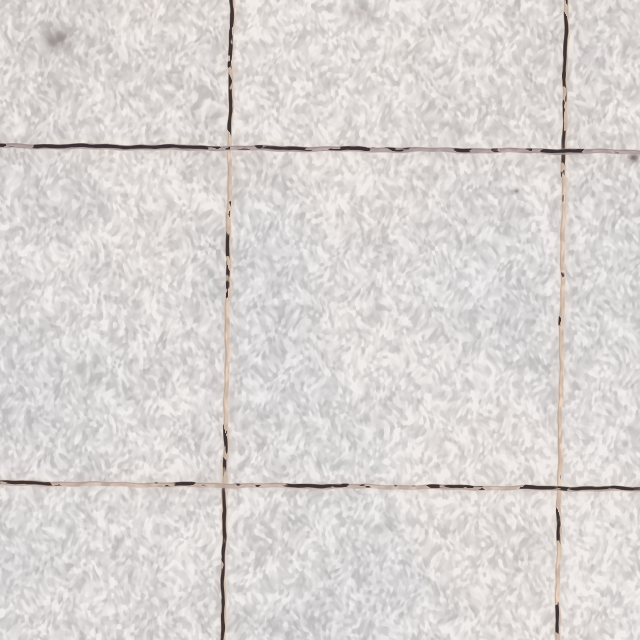
Reproduce this texture procedurally as a WebGL 2 fragment shader.

```glsl
#version 300 es
precision highp float;
// Pale speckled stone paving slabs with narrow, unevenly worn joints.
uniform vec2 u_resolution;
out vec4 outColor;

const vec2 SLAB_SIZE = vec2(0.5225, 0.527);
const vec2 GRID_ORIGIN = vec2(0.348, 0.245);
const vec2 GRID_SKEW = vec2(-0.0145, 0.0095);
const float JOINT_HALF_WIDTH = 0.0042;
const float GAP_HALF_WIDTH = 0.0025;
const float FINE_GRAIN = 165.0;
const float COARSE_GRAIN = 80.0;
const vec3 STONE_LIGHT = vec3(0.945, 0.928, 0.918);
const vec3 STONE_DARK = vec3(0.755, 0.737, 0.732);
const vec3 WARM_SHIFT = vec3(0.010, 0.0, -0.010);
const vec3 SAND = vec3(0.86, 0.77, 0.70);
const vec3 MAUVE = vec3(0.66, 0.60, 0.61);
const vec3 GAP = vec3(0.19, 0.16, 0.17);
const vec3 STAIN = vec3(0.50, 0.45, 0.44);

vec2 hash2(vec2 p) {
  vec3 q = fract(p.xyx * vec3(0.1031, 0.1030, 0.0973));
  q += dot(q, q.yzx + 33.33);
  return fract((q.xx + q.yz) * q.zy);
}

// Cellular noise: random cell tones blended by distance to their centres.
float cellTone(vec2 p) {
  vec2 cell = floor(p);
  float sum = 0.0, total = 0.0;
  for (int j = -1; j <= 1; j++)
    for (int i = -1; i <= 1; i++) {
      vec2 id = cell + vec2(i, j);
      vec2 toCentre = id + hash2(id + 71.0) - p;
      float weight = exp(-5.0 * dot(toCentre, toCentre));
      sum += weight * hash2(id + 19.0).x;
      total += weight;
    }
  return sum / total;
}

float band(float d, float halfWidth, float soft) {
  return 1.0 - smoothstep(halfWidth - soft, halfWidth + soft, abs(d));
}

// Slab surface: fine flakes, coarser mottling and broad weathering.
vec3 stone(vec2 uv, vec2 slab) {
  vec2 bend = 0.004 * sin(uv.yx * vec2(73.0, 91.0) + 2.0 * sin(uv * 37.0));
  vec2 p = uv + bend;
  float fine = cellTone(p * FINE_GRAIN * vec2(1.2, 0.85));
  float coarse = cellTone(p * COARSE_GRAIN + 40.0);
  float mottle = cellTone(p * 19.0 + 90.0);
  float broad = cellTone(p * 6.0 + 130.0);
  float tone = 0.59 + 0.85 * (fine - 0.5) + 0.42 * (coarse - 0.5)
    + 0.24 * (mottle - 0.5) + 0.24 * (broad - 0.5)
    + 0.06 * (hash2(slab + 9.0).x - 0.5);
  vec3 color = mix(STONE_DARK, STONE_LIGHT, clamp(tone, 0.0, 1.0));
  float warmth = smoothstep(0.45, 0.95, uv.y) - 0.6 + 1.4 * (broad - 0.5);
  return color + WARM_SHIFT * warmth;
}

// Filled joint with a broken dark gap; openness sets how much gap shows.
vec3 addJoint(vec3 color, float d, float along, float openness,
              vec3 filler, float seed, float soft) {
  d += 0.0009 * sin(along * 47.0 + seed) + 0.0005 * sin(along * 131.0 + seed * 3.0);
  float wear = cellTone(vec2(along * 21.0, seed * 7.3));
  float chips = cellTone(vec2(along * 95.0, seed * 11.7 + d * 220.0));
  float level = 0.5 + 1.5 * (wear - 0.5) + 0.8 * (chips - 0.5);
  float open = smoothstep(-0.08, 0.08, level - 1.0 + openness);
  float width = JOINT_HALF_WIDTH * (0.75 + 0.4 * wear);
  vec3 fill = filler * (0.88 + 0.22 * chips);
  fill = mix(fill, filler * 0.76, 0.6 * band(d + 0.0026, 0.0009, soft));
  color = mix(color, mix(color, SAND, 0.28), exp(-abs(d) * 130.0));
  color = mix(color, fill, 0.9 * band(d, width, soft));
  float gapWidth = GAP_HALF_WIDTH * (0.7 + 0.65 * chips);
  return mix(color, GAP, 0.92 * open * band(d + 0.0008, gapWidth, soft));
}

// Soft, ragged blemish.
vec3 addStain(vec3 color, vec2 uv, vec2 centre, float radius, float strength) {
  float ragged = cellTone(uv * 85.0 + 7.0);
  float r = length((uv - centre) * vec2(0.85, 1.1)) / radius;
  return mix(color, STAIN, strength * exp(-r * r * 1.6) * (0.4 + 1.1 * ragged));
}

void main() {
  vec2 uv = gl_FragCoord.xy / u_resolution;
  float soft = max(0.0009, 0.8 / min(u_resolution.x, u_resolution.y));
  vec2 grid = (uv + GRID_SKEW * uv.yx - GRID_ORIGIN) / SLAB_SIZE;
  vec2 slab = floor(grid), line = floor(grid + 0.5);
  vec2 d = (grid - line) * SLAB_SIZE;
  vec3 color = stone(uv, slab);

  // Scattered surface blemishes
  color = addStain(color, uv, vec2(0.088, 0.937), 0.024, 0.65);
  color = addStain(color, uv, vec2(0.565, 0.978), 0.022, 0.25);
  color = addStain(color, uv, vec2(0.807, 0.702), 0.005, 0.60);
  color = addStain(color, uv, vec2(0.990, 0.754), 0.009, 0.80);

  // Upright joints: sand-filled in the middle row, more open elsewhere
  float upright = slab.y > 0.5 ? 0.86 : slab.y > -0.5 ? 0.12 + 0.14 * line.x
    : 0.84 - 0.44 * line.x;
  color = addJoint(color, d.x, uv.y, upright, SAND, line.x + 3.0, soft);

  // Level joints: openness changes from slab to slab
  float level = line.y > 0.5 ? (slab.x < -0.5 ? 0.80 : 0.50)
    : (slab.x < -0.5 ? 0.38 : 0.66);
  vec3 filler = mix(SAND, MAUVE, line.y > 0.5 ? 0.85 : 0.35);
  color = addJoint(color, -d.y, uv.x, level, filler, line.y + 13.0, soft);

  outColor = vec4(clamp(color, 0.0, 1.0), 1.0);
}
```
